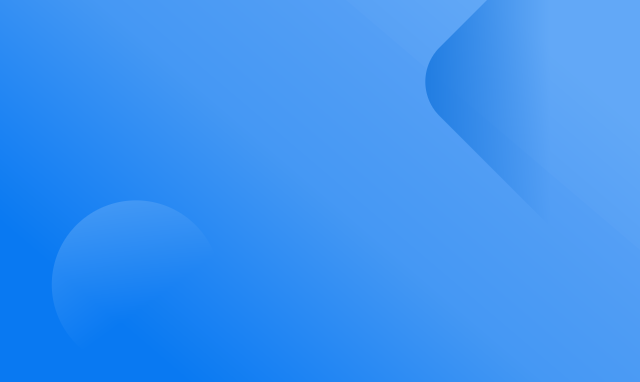
Write a WebGL 2 fragment shader that draws this background.

```glsl
#version 300 es
precision highp float;

uniform vec2 u_resolution;
out vec4 outColor;

#define SLOPE_DIR vec2(0.648, 0.762)
#define DEEP_BLUE vec3(0.035, 0.475, 0.950)
#define MID_BLUE vec3(0.270, 0.595, 0.955)
#define SOFT_BLUE vec3(0.330, 0.623, 0.960)
#define PALE_BLUE vec3(0.385, 0.660, 0.967)
#define SHADE_BLUE vec3(0.130, 0.490, 0.885)
#define CREASE 1.349
#define DISC vec3(0.356, 0.255, 0.2205)
#define DISC_GLOW 0.16
#define WEDGE vec3(1.240, 0.786, 0.1266)
#define WEDGE_FADE vec2(1.1135, 1.441)

// Linear ramp from 0 at a to 1 at b
float ramp(float a, float b, float x) {
    return clamp((x - a) / (b - a), 0.0, 1.0);
}

// Antialiased coverage of a signed distance
float coverage(float dist, float pixel) {
    return clamp(0.5 - dist / pixel, 0.0, 1.0);
}

// Left-pointing right-angled corner with a rounded tip
float roundedWedge(vec2 p, float radius) {
    vec2 q = vec2(-p.x + p.y, -p.x - p.y) * inversesqrt(2.0);
    return length(max(q, 0.0)) + min(max(q.x, q.y), 0.0) - radius;
}

// Diagonal sweep with a faint crease near the upper right
vec3 backdrop(vec2 p, float pixel) {
    float t = dot(p, SLOPE_DIR);
    vec3 color = mix(DEEP_BLUE, MID_BLUE, ramp(0.319, 0.924, t));
    color = mix(color, SOFT_BLUE, ramp(0.924, CREASE, t));
    vec3 corner = mix(SOFT_BLUE, PALE_BLUE, 0.25 + 0.75 * ramp(CREASE, 1.6, t));
    return mix(color, corner, coverage(CREASE - t, pixel));
}

void main() {
    vec2 p = gl_FragCoord.xy / u_resolution.y;
    float pixel = 1.0 / u_resolution.y;
    vec3 color = backdrop(p, pixel);

    // Translucent disc, brightest at its upper left
    vec2 d = p - DISC.xy;
    float glow = ramp(-0.06, DISC.z, dot(d, vec2(-0.588, 0.809)));
    float disc = coverage(length(d) - DISC.z, pixel);
    color = mix(color, vec3(1.0), DISC_GLOW * glow * disc);

    // Shaded wedge dissolving to the right
    float wedge = coverage(roundedWedge(p - WEDGE.xy, WEDGE.z), pixel);
    float shade = 1.0 - ramp(WEDGE_FADE.x, WEDGE_FADE.y, p.x);
    color = mix(color, SHADE_BLUE, wedge * shade);

    outColor = vec4(color, 1.0);
}
```
